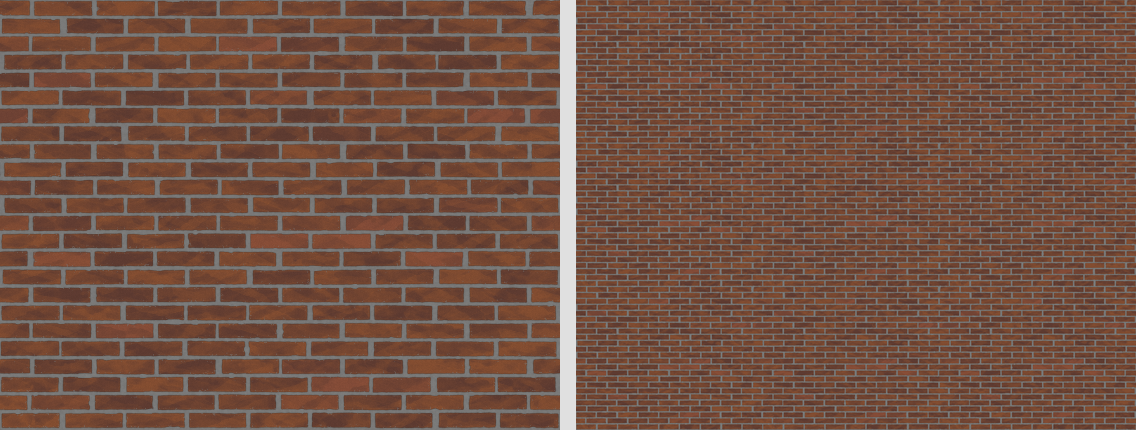
Left: one tile. Right: repeated 3 by 3.
A Shadertoy shader for this texture:

```glsl
// Running-bond wall of worn red-brown bricks with streaked faces and grey mortar.
#define COLUMNS 9.0
#define ROWS 24.0
#define JOINT vec2(0.27, 0.20)          // mortar width, in row heights
#define ROW_SHIFT 0.07                  // sideways drift of rows, in brick lengths
#define EDGE_WEAR 0.055
#define CORNER 0.06
#define DARK_CLAY vec3(0.365, 0.228, 0.190)
#define WARM_CLAY vec3(0.500, 0.295, 0.190)
#define ROSE_CLAY vec3(0.540, 0.305, 0.225)
#define MORTAR vec3(0.475, 0.475, 0.472)

float hash(vec2 p) {
    return fract(sin(dot(p, vec2(127.1, 311.7))) * 43758.5);
}

// Value noise that wraps after a whole number of lattice cells
float noise(vec2 p, vec2 period) {
    vec2 i = floor(p), f = fract(p);
    f = f * f * (3.0 - 2.0 * f);
    vec2 a = mod(i, period), b = mod(i + 1.0, period);
    return mix(mix(hash(a), hash(vec2(b.x, a.y)), f.x),
               mix(hash(vec2(a.x, b.y)), hash(b), f.x), f.y);
}

float fbm(vec2 p, vec2 period) {
    float sum = 0.0, gain = 0.533;
    for (int k = 0; k < 4; k++) {
        sum += gain * noise(p, period);
        p *= 2.0;
        period *= 2.0;
        gain *= 0.5;
    }
    return sum;
}

float roundedBox(vec2 p, vec2 halfSize, float radius) {
    vec2 q = abs(p) - halfSize + radius;
    return length(max(q, 0.0)) + min(max(q.x, q.y), 0.0) - radius;
}

// Coordinates stretched along a slanted direction
vec2 slanted(vec2 p, float angle) {
    vec2 along = vec2(cos(angle), sin(angle));
    return vec2(0.5 * dot(p, along), 2.3 * dot(p, vec2(-along.y, along.x)));
}

// Clay face: p in row heights from the brick centre, depth inward from its edge
vec3 brickFace(vec2 p, vec2 id, float depth) {
    const vec2 period = vec2(512.0);
    vec2 offset = 20.0 + 90.0 * vec2(hash(id + 31.0), hash(id + 57.0));
    float side = hash(id + 5.0) < 0.5 ? -1.0 : 1.0;
    float angle = side * mix(0.2, 0.6, hash(id + 11.0));
    vec2 fold = slanted(p, angle) + offset;
    vec2 cross = slanted(p, -0.8 * angle) + offset.yx;

    // Sharp folds, thin drag marks and soft mottling
    float warp = 0.35 * noise(p * 4.0 + offset, period);
    float facets = smoothstep(0.46, 0.56, noise(fold + warp, period));
    float smears = smoothstep(0.50, 0.64, noise(cross * 1.3 + warp, period));
    float drag = 1.0 - smoothstep(0.0, 0.07, abs(noise(cross + 7.0, period) - 0.5));
    float mottle = fbm(p * vec2(1.6, 2.6) + offset, period) - 0.5;

    float tone = mix(0.18, 0.78, hash(id + 2.0));
    tone += 0.32 * (facets - 0.5) - 0.24 * (smears - 0.4) + 0.14 * drag + 0.75 * mottle;
    tone += 0.24 * (1.0 - smoothstep(0.04, 0.15, depth));

    vec3 clay = mix(DARK_CLAY, WARM_CLAY, clamp(tone, 0.0, 1.1));
    float rose = smoothstep(0.88, 0.98, hash(id + 73.0));
    clay = mix(clay, ROSE_CLAY, rose * (0.45 + 0.3 * facets));
    float grain = noise(p * 22.0 + offset, period) - 0.5;
    return clay * (1.0 + 0.07 * grain);
}

void mainImage(out vec4 fragColor, in vec2 fragCoord) {
    vec2 uv = fragCoord / iResolution.xy;
    float pixel = ROWS / iResolution.y;
    float brickLength = ROWS / COLUMNS * iResolution.x / iResolution.y;

    // Half-offset rows, each drifting a little
    float y = uv.y * ROWS - 0.04;
    float row = mod(floor(y), ROWS);
    float drift = ROW_SHIFT * (hash(vec2(row, 91.0)) - 0.5);
    float x = uv.x * COLUMNS - 0.5 * mod(row, 2.0) - drift;
    vec2 id = vec2(mod(floor(x), COLUMNS), row);
    vec2 cell = (fract(vec2(x, y)) - 0.5) * vec2(brickLength, 1.0);

    // Uneven brick size, placement and tilt
    vec2 size = vec2(brickLength, 1.0) - JOINT;
    size -= vec2(0.10, 0.03) * (vec2(hash(id + 13.0), hash(id + 17.0)) - 0.5);
    vec2 nudge = vec2(0.11, 0.035) * (vec2(hash(id + 19.0), hash(id + 23.0)) - 0.5);
    vec2 p = cell - nudge;
    p.y += p.x * 0.018 * (hash(id + 29.0) - 0.5);

    // Ragged outline with occasional chips
    vec2 wearGrid = vec2(14.0 * COLUMNS, 4.0 * ROWS);
    float wear = fbm(uv * wearGrid, wearGrid) - 0.5;
    float chip = smoothstep(0.80, 0.97, noise(uv * wearGrid * 0.5, wearGrid * 0.5));
    float d = roundedBox(p, 0.5 * size, CORNER) + EDGE_WEAR * (wear + 0.9 * chip);

    // Mortar with fine sand and a soft contact shadow
    vec2 sandGrid = vec2(36.0 * COLUMNS, 10.0 * ROWS);
    float sand = fbm(uv * sandGrid, sandGrid) - 0.5;
    vec3 mortar = MORTAR * (1.0 + 0.10 * sand + 0.05 * wear);
    mortar *= 1.0 - 0.12 * (1.0 - smoothstep(0.0, 0.07, d));

    // Darkened arris and specks of mortar left near the edge
    vec3 brick = brickFace(p, id, -d);
    brick *= 1.0 - 0.16 * (1.0 - smoothstep(0.0, 0.06, -d));
    float nearEdge = 1.0 - smoothstep(0.05, 0.22, -d);
    brick = mix(brick, MORTAR, 0.45 * nearEdge * smoothstep(0.17, 0.3, sand));

    float cover = 1.0 - smoothstep(-0.7 * pixel, 0.7 * pixel, d);
    fragColor = vec4(mix(mortar, brick, cover), 1.0);
}
```
